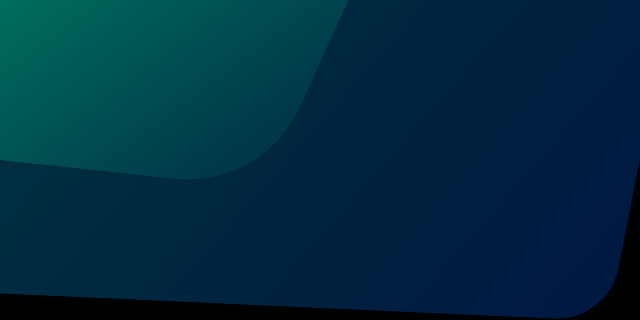
Reproduce this background procedurally as a Shadertoy shader.

```glsl
#define BACKDROP    vec3(0.0, 0.002, 0.003)
#define NAVY_LIGHT  vec3(0.0, 0.178, 0.248)
#define NAVY_DEEP   vec3(0.0, 0.098, 0.254)
#define GREEN_LIGHT vec3(0.0, 0.430, 0.365)
#define GREEN_DEEP  vec3(0.0, 0.220, 0.287)
#define NAVY_RADIUS  0.196
#define GREEN_RADIUS 0.385

// Signed distance to a wedge with a rounded lower right corner.
// Its edges run from the corner through leftPoint and topPoint.
float roundedWedge(vec2 p, vec2 corner, vec2 leftPoint, vec2 topPoint, float radius) {
    vec2 alongBottom = normalize(corner - leftPoint);
    vec2 alongSide = normalize(corner - topPoint);
    float sine = abs(alongBottom.x * alongSide.y - alongBottom.y * alongSide.x);
    vec2 q = p - corner + (alongBottom + alongSide) * radius / sine;

    float bottom = dot(q, vec2(alongBottom.y, -alongBottom.x));
    float side = dot(q, vec2(-alongSide.y, alongSide.x));
    bool inArc = dot(q, alongBottom) > 0.0 && dot(q, alongSide) > 0.0;
    return (inArc ? length(q) : max(bottom, side)) - radius;
}

// Linear blend from the upper left corner along a direction
vec3 diagonalGradient(vec2 p, vec2 direction, float start, float end, vec3 from, vec3 to) {
    float t = dot(p - vec2(0.0, 1.0), normalize(direction));
    return mix(from, to, clamp((t - start) / (end - start), 0.0, 1.0));
}

float coverage(float dist) {
    float halfPixel = 0.5 / iResolution.y;
    return 1.0 - smoothstep(-halfPixel, halfPixel, dist);
}

void mainImage(out vec4 fragColor, in vec2 fragCoord) {
    // Canvas height is one unit
    vec2 p = fragCoord / iResolution.y;
    vec3 color = BACKDROP;

    // Large navy panel
    float navy = roundedWedge(p, vec2(1.900, -0.003), vec2(0.0, 0.083),
                              vec2(2.0, 0.505), NAVY_RADIUS);
    vec3 navyColor = diagonalGradient(p, vec2(0.75, -0.66), 0.4, 1.95, NAVY_LIGHT, NAVY_DEEP);
    color = mix(color, navyColor, coverage(navy));

    // Green panel in the upper left
    float green = roundedWedge(p, vec2(0.822, 0.412), vec2(0.0, 0.5),
                               vec2(1.0885, 1.0), GREEN_RADIUS);
    vec3 greenColor = diagonalGradient(p, vec2(0.6, -0.8), 0.0, 0.83, GREEN_LIGHT, GREEN_DEEP);
    color = mix(color, greenColor, coverage(green));

    fragColor = vec4(color, 1.0);
}
```
